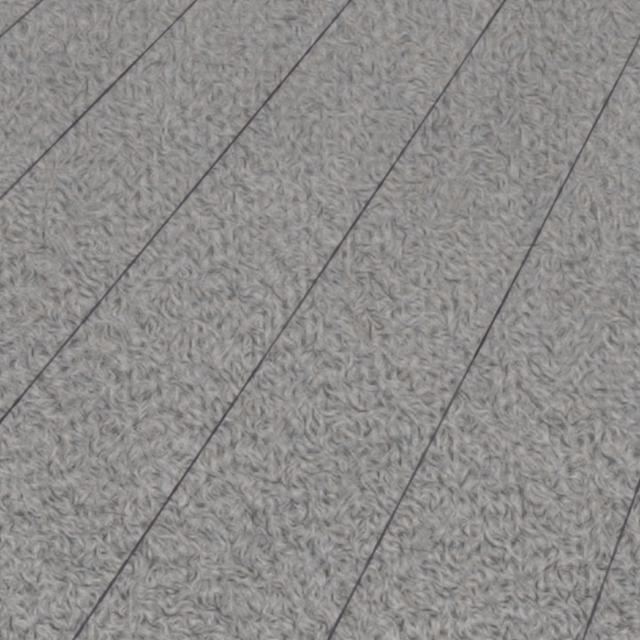
Give the GLSL for this texture, as a WebGL 1 fragment shader.

```glsl
precision highp float;
uniform vec2 u_resolution;

float hash(vec2 p) {
  return fract(sin(dot(p, vec2(127.1, 311.7))) * 43758.5453);
}

float noise(vec2 p) {
  vec2 i = floor(p), f = fract(p);
  f = f * f * (3.0 - 2.0 * f);
  return mix(mix(hash(i), hash(i + vec2(1.0, 0.0)), f.x),
             mix(hash(i + vec2(0.0, 1.0)), hash(i + vec2(1.0, 1.0)), f.x), f.y);
}

// Noise smeared along a wandering direction: short chips and fibres
float fibres(vec2 p) {
  float angle = 2.1 + 3.0 * (noise(p * 62.0) - 0.5) + 0.8 * (noise(p * 11.0 + 40.0) - 0.5);
  vec2 dir = vec2(cos(angle), sin(angle));
  float sum = 0.0;
  for (int i = -2; i <= 2; i++) {
    sum += noise((p + dir * float(i) * 0.002) * 235.0);
  }
  return sum / 5.0 - 0.5;
}

float stroke(float dist, float halfWidth, float soft) {
  return 1.0 - smoothstep(halfWidth - soft, halfWidth + soft, dist);
}

void main() {
  vec2 uv = gl_FragCoord.xy / u_resolution;
  float pixel = 1.0 / min(u_resolution.x, u_resolution.y);
  float soft = max(pixel, 0.0018);

  // Plank coordinate, fanning out toward the near edge
  float near = 1.0 - uv.y;
  float plankWidth = 0.241 + 0.157 * near;
  float plank = (uv.x - 0.066 + 1.145 * near) / plankWidth;
  float id = floor(plank);
  float seamId = floor(plank + 0.5);

  // Chipped surface, crisper toward the near edge, with dark flecks
  float grain = fibres(uv);
  float contrast = mix(0.2, 0.31, near);
  float shade = 0.562 + contrast * grain;
  shade -= 0.7 * contrast * max(-grain - 0.12, 0.0);
  shade += 0.05 * (noise(uv * 310.0 + 7.0) - 0.5);

  // Broad mottling and small differences between planks
  shade += 0.018 * (noise(uv * 7.0 + 3.0) - 0.5) + 0.018 * (noise(uv * 24.0) - 0.5);
  shade += 0.008 * (hash(vec2(id, 4.0)) - 0.5) + 0.012 * (near - 0.5);
  vec3 color = shade * vec3(1.01, 0.994, 0.986);
  color += vec3(0.014, 0.0, -0.012) * (noise(uv * 75.0 + 19.0) - 0.5);

  // Faint staggered cross joints, broken up by wear
  float run = near - 0.12 * uv.x - 0.30 + 0.24 * mod(id, 2.0);
  run += 0.006 * (noise(uv * 45.0) - 0.5);
  float jointDist = abs(fract(run / 0.48 + 0.5) - 0.5) * 0.48;
  float jointWear = smoothstep(0.25, 0.75, noise(uv * 28.0 + 11.0)) * mix(0.2, 0.5, near);
  color = mix(color, vec3(0.38, 0.36, 0.37), jointWear * stroke(jointDist, 0.0012, soft));

  // Long seams with uneven edges and depth
  float slope = 1.145 - 0.157 * seamId;
  float seamDist = abs(plank - seamId) * plankWidth / sqrt(1.0 + slope * slope);
  seamDist += 0.0014 * (noise(uv * 110.0 + 5.0) - 0.5);
  float depth = 0.58 + 0.4 * noise(vec2(uv.y * 6.0, seamId * 5.3));
  depth *= 0.8 + 0.3 * noise(uv * 60.0 + 23.0);
  float halfWidth = mix(0.0016, 0.0022, near);
  color *= 1.0 - 0.05 * stroke(seamDist, 0.004, 0.004);
  color = mix(color, vec3(0.27, 0.25, 0.28), depth * stroke(seamDist, halfWidth, soft));

  gl_FragColor = vec4(color, 1.0);
}
```
